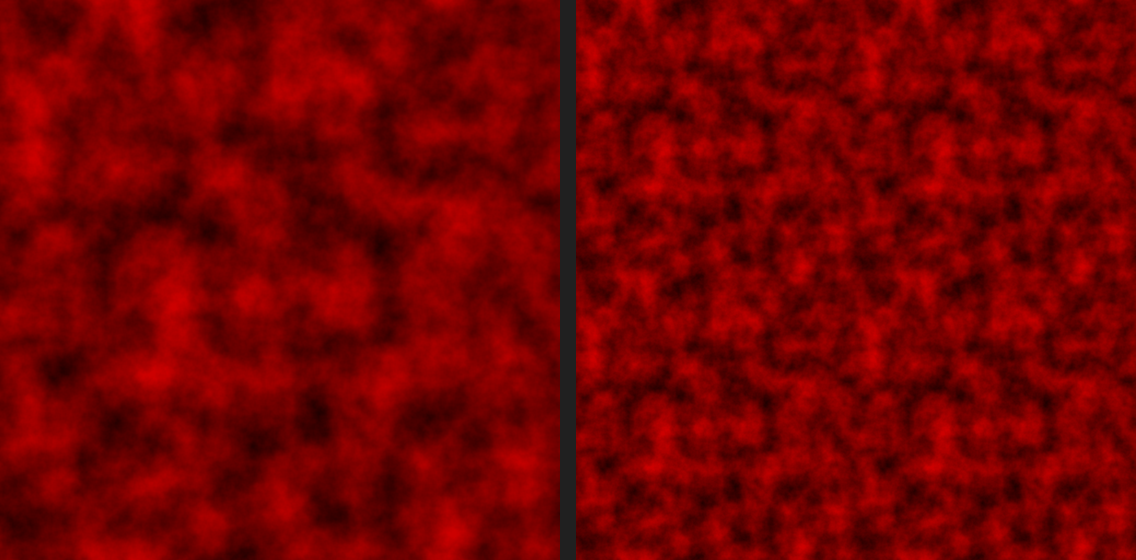
Left: one tile. Right: repeated 2 by 2.
A WebGL 2 fragment shader for this texture:

```glsl
#version 300 es
precision highp float;
// Soft, smoky red clouds that tile seamlessly.
// Wrapping gradient noise is summed over octaves of halving size and fading
// strength, and the sum drives the brightness of a pure red.

uniform vec2 u_resolution;
out vec4 fragColor;

// Integer hash of a lattice cell, giving a value from 0 to 1
float hash(vec2 cell, float seed) {
    uvec2 q = uvec2(cell) + uvec2(uint(seed) * 131u, uint(seed) * 71u);
    uint h = q.x * 1597334677u ^ q.y * 3812015801u;
    h = (h ^ (h >> 15)) * 2246822519u;
    h = (h ^ (h >> 13)) * 3266489917u;
    h ^= h >> 16;
    return float(h >> 8) / 16777216.0;
}

// Slope contribution of one lattice corner, wrapped to the period
float corner(vec2 cell, vec2 offset, float period, float seed) {
    float angle = 6.28319 * hash(mod(cell, period), seed);
    return dot(vec2(cos(angle), sin(angle)), offset);
}

// Gradient noise with a whole-number period
float gradientNoise(vec2 p, float period, float seed) {
    vec2 cell = floor(p);
    vec2 f = p - cell;
    vec2 fade = f * f * f * (f * (f * 6.0 - 15.0) + 10.0);
    vec2 e = vec2(1.0, 0.0);
    float bottom = mix(corner(cell, f, period, seed),
                       corner(cell + e.xy, f - e.xy, period, seed), fade.x);
    float top = mix(corner(cell + e.yx, f - e.yx, period, seed),
                    corner(cell + e.xx, f - e.xx, period, seed), fade.x);
    return mix(bottom, top, fade.y);
}

// Octaves are shifted against each other so their lattices do not line up
float clouds(vec2 uv) {
    float sum = 0.0;
    float strength = 1.0;
    float period = 8.0;
    for (int octave = 0; octave < 6; octave++) {
        float seed = float(octave) + 11.0;
        vec2 shift = vec2(0.37, 0.61) * seed;
        sum += strength * gradientNoise(uv * period + shift, period, seed);
        strength *= 0.54;
        period *= 2.0;
    }
    return sum;
}

void main() {
    vec2 uv = gl_FragCoord.xy / u_resolution;
    float red = 0.465 + 0.42 * clouds(uv);
    fragColor = vec4(clamp(red, 0.1, 0.8), 0.0, 0.0, 1.0);
}
```
